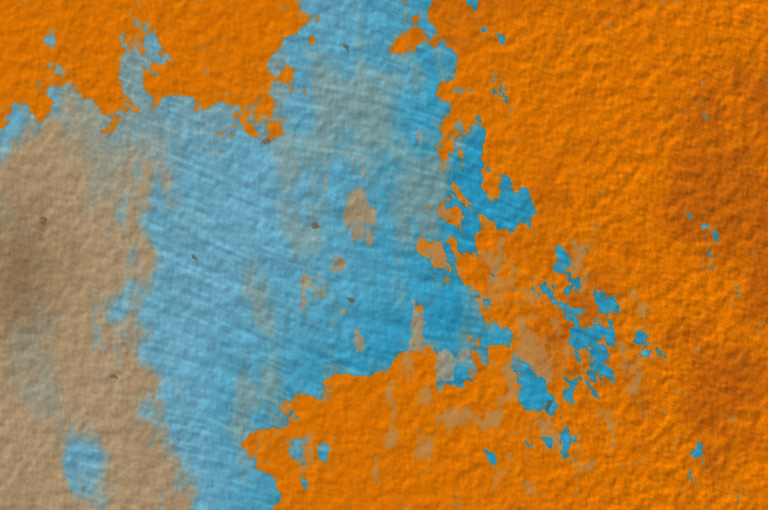
This texture is drawn by a Shadertoy shader. Its source:

```glsl
// Weathered wall: orange paint peeling off brushed blue paint and bare tan plaster.
#define ORANGE      vec3(0.82, 0.435, 0.02)
#define DARK_ORANGE vec3(0.71, 0.36, 0.05)
#define PALE_BLUE   vec3(0.40, 0.63, 0.72)
#define DEEP_BLUE   vec3(0.17, 0.56, 0.70)
#define TAN         vec3(0.65, 0.55, 0.42)
#define GREY        vec3(0.55, 0.58, 0.53)
#define BROWN       vec3(0.46, 0.32, 0.19)
#define EDGE_RAG    0.26
#define EDGE_SOFT   0.006
#define FLAKE_SCALE 15.0
#define RELIEF      0.55
#define PIT_SCALE   13.0

float hash(vec2 p) {
    vec3 q = fract(p.xyx * vec3(0.1031, 0.1030, 0.0973));
    q += dot(q, q.yzx + 33.33);
    return fract((q.x + q.y) * q.z);
}

float noise(vec2 p) {
    vec2 i = floor(p), f = fract(p);
    f = f * f * (3.0 - 2.0 * f);
    return mix(mix(hash(i), hash(i + vec2(1, 0)), f.x),
               mix(hash(i + vec2(0, 1)), hash(i + vec2(1, 1)), f.x), f.y);
}

// Layered noise, centred on zero
float fbm(vec2 p) {
    float sum = 0.0, amp = 0.5;
    for (int i = 0; i < 6; i++) {
        sum += amp * (noise(p) - 0.5);
        p = mat2(1.6, 1.2, -1.2, 1.6) * p + 17.3;
        amp *= 0.57;
    }
    return sum;
}

// Cellular noise: distance to the nearest point and its random id
vec2 cells(vec2 p) {
    vec2 base = floor(p), best = vec2(9.0, 0.0);
    for (int y = -1; y <= 1; y++)
    for (int x = -1; x <= 1; x++) {
        vec2 c = base + vec2(x, y);
        float id = hash(c + 5.7);
        float d = length(c + vec2(id, hash(c + 91.1)) - p);
        if (d < best.x) best = vec2(d, id);
    }
    return best;
}

// Soft elliptical zone, 1 at its centre
float zone(vec2 p, vec2 centre, vec2 size) {
    vec2 d = (p - centre) / size;
    return exp(-dot(d, d));
}

// Density of chips in the orange coat
float chipping(vec2 p) {
    float d = zone(p, vec2(0.91, 0.62), vec2(0.09, 0.36))
            + zone(p, vec2(1.02, 0.50), vec2(0.12, 0.09))
            + zone(p, vec2(0.97, 0.25), vec2(0.11, 0.15))
            + zone(p, vec2(1.21, 0.34), vec2(0.09, 0.20))
            + zone(p, vec2(0.25, 0.86), vec2(0.15, 0.12))
            + 0.8 * zone(p, vec2(0.58, 0.10), vec2(0.07, 0.14));
    return min(d, 1.0);
}

// Signed cover of the orange coat: positive where it remains
float orangeCoat(vec2 p, float chipped) {
    float sideEdge = mix(0.57, 0.86, smoothstep(0.22, 0.34, p.y));
    float topEdge = 0.79 - 0.06 * smoothstep(0.40, 0.52, p.x);
    float coat = max(p.x - sideEdge, min(p.y - topEdge, 0.61 - p.x));
    coat += EDGE_RAG * (fbm(p * 8.0 + 3.0) + 0.8 * fbm(p * 23.0 + 66.0));
    // Chips run down and to the right
    vec2 slanted = vec2(p.x + 0.4 * p.y, 0.65 * p.y - 0.2 * p.x);
    float flake = fbm(slanted * FLAKE_SCALE + 41.0) + 0.35 * fbm(slanted * 45.0);
    return min(coat, 0.35 * (mix(0.36, 0.07, chipped) - flake));
}

vec3 bluePaint(vec2 p) {
    float depth = p.x + 0.25 * (0.5 - p.y) + 0.35 * fbm(p * 4.0 + 9.0);
    vec3 col = mix(PALE_BLUE, DEEP_BLUE, smoothstep(0.42, 0.95, depth));
    // Curved brush strokes
    vec2 s = vec2(p.x, p.y + 0.30 * p.x + 0.02 * sin(p.x * 9.0 + p.y * 5.0));
    float stroke = noise(s * vec2(13.0, 150.0)) + noise(s * vec2(23.0, 90.0) + 8.0) - 1.0;
    float wash = fbm(p * vec2(12.0, 5.0) + 60.0) + 0.10 * stroke + 0.12 * (p.y - 0.5);
    col = mix(col, GREY, 0.6 * smoothstep(-0.03, 0.24, wash));
    return col * (1.0 + 0.12 * stroke);
}

vec3 plaster(vec2 p) {
    float mottle = fbm(p * vec2(6.0, 4.0) + 27.0);
    vec3 col = mix(TAN, GREY, 0.8 * smoothstep(0.0, 0.28, mottle + 0.25 * (p.x - 0.15)));
    float stain = zone(p, vec2(0.04, 0.46), vec2(0.07, 0.14));
    return mix(col, BROWN, clamp(0.5 * stain + 0.8 * max(-mottle - 0.08, 0.0), 0.0, 1.0));
}

// How far the blue is worn down to plaster
float bareAmount(vec2 p) {
    float wipe = fbm(p * vec2(10.0, 5.0) + 73.0) + 0.4 * fbm(p * vec2(38.0, 20.0));
    float left = 0.32 - 0.10 * p.y - p.x + 0.30 * wipe;
    left -= 0.26 * zone(p, vec2(0.16 - 0.25 * (p.y - 0.08), 0.08), vec2(0.045, 0.10));
    float bare = smoothstep(-0.06, 0.05, left) * smoothstep(0.82, 0.73, p.y + 0.3 * wipe);
    float patches = zone(p, vec2(0.75, 0.52), vec2(0.11, 0.17))
                  + zone(p, vec2(0.73, 1.00), vec2(0.14, 0.07))
                  + zone(p, vec2(0.84, 0.32), vec2(0.14, 0.08));
    float chip = fbm(p * vec2(17.0, 11.0) + 12.0) - mix(0.31, 0.05, min(patches, 1.0));
    return max(bare, 0.9 * smoothstep(-0.02, 0.05, chip));
}

void mainImage(out vec4 fragColor, in vec2 fragCoord) {
    vec2 p = fragCoord / iResolution.y;
    float grain = fbm(p * 60.0);
    float bump = grain - fbm(p * 60.0 + vec2(-0.3, 0.4));

    // Blue paint over plaster
    vec3 under = mix(bluePaint(p), plaster(p), bareAmount(p));
    under *= 1.0 + 0.12 * grain + 0.5 * RELIEF * bump;

    // Sparse dark pits
    vec2 pit = cells(p * PIT_SCALE * vec2(1.0, 0.8) + 0.8 * fbm(p * 25.0));
    float hole = smoothstep(0.14, 0.05, pit.x) * step(0.90, pit.y);
    under = mix(under, BROWN * 0.9, 0.65 * hole);

    // Orange coat, with rough relief and worn pale specks
    float chipped = chipping(p);
    float shade = fbm(p * 5.0 + 50.0) + 0.25 * (p.x - 1.1) + 0.12 * (p.y - 0.5);
    vec3 paint = mix(ORANGE, DARK_ORANGE, smoothstep(0.02, 0.27, shade));
    paint *= 1.0 + 0.10 * grain + RELIEF * bump * mix(0.5, 0.9, smoothstep(0.7, 1.4, p.x));
    float wear = min(1.0, 0.6 * chipped + zone(p, vec2(0.90, 0.28), vec2(0.30, 0.22)));
    float speck = fbm(p * vec2(30.0, 22.0) + 31.0) - mix(0.32, 0.08, wear);
    paint = mix(paint, TAN, 0.6 * smoothstep(-0.07, 0.12, speck));

    // Join the layers with a shadow and a pale chipped lip
    float coat = orangeCoat(p, chipped);
    under *= 1.0 - 0.10 * smoothstep(-0.02, 0.0, coat);
    vec3 col = mix(under, paint, smoothstep(-EDGE_SOFT, EDGE_SOFT, coat));
    col = mix(col, TAN, 0.35 * exp(-abs(coat - 0.003) / 0.009));
    fragColor = vec4(clamp(col, 0.0, 1.0), 1.0);
}
```
